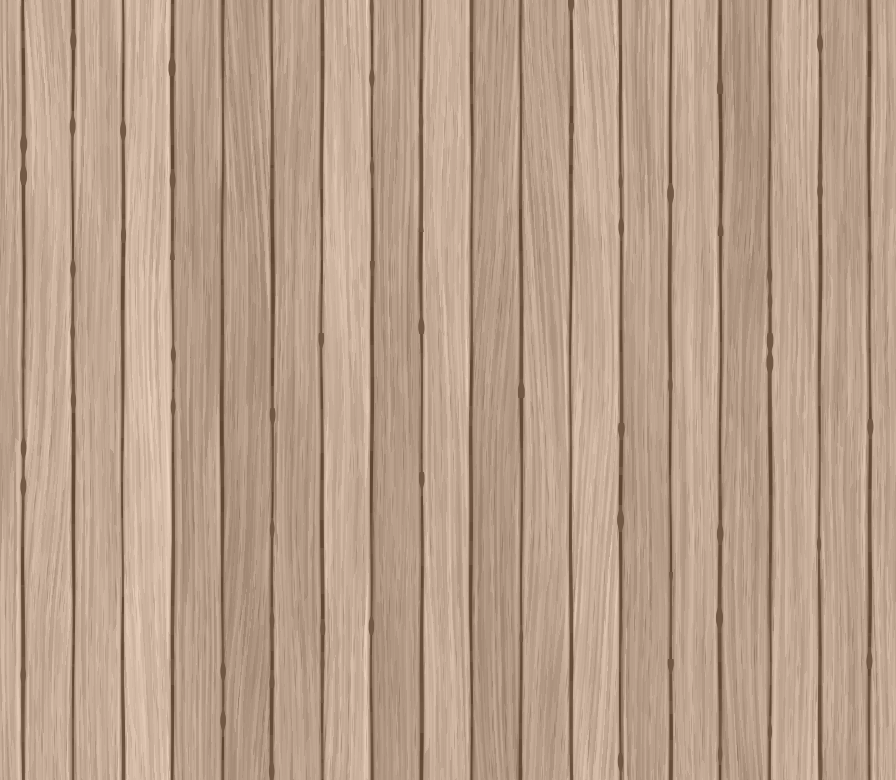
This texture is drawn by a Shadertoy shader. Its source:

```glsl
// Eighteen narrow upright wooden slats with worn, dark gaps between them.
// Each slat has its own tone; the grain is layered sines bent along the slat,
// and the fibres and pores are cellular noise stretched upwards.

const float SLATS = 18.0;

// Base tone of each slat, from the first full one at the left
const float slatTone[18] = float[18](
    0.775, 0.765, 0.815, 0.715, 0.695, 0.725, 0.785, 0.705, 0.775,
    0.700, 0.735, 0.780, 0.725, 0.755, 0.710, 0.765, 0.725, 0.755);

vec2 hash2(vec2 p) {
    vec3 q = fract(p.xyx * vec3(0.1031, 0.1030, 0.0973));
    q += dot(q, q.yzx + 33.33);
    return fract((q.xx + q.yz) * q.zy);
}

// Cellular noise: x = distance to the nearest point, y = random value there
vec2 cells(vec2 p) {
    vec2 base = floor(p), nearest = vec2(9.0, 0.0);
    for (int j = -1; j <= 1; j++)
    for (int i = -1; i <= 1; i++) {
        vec2 cell = base + vec2(i, j);
        vec2 point = hash2(cell);
        float d = length(cell + point - p);
        if (d < nearest.x) nearest = vec2(d, hash2(cell + 71.0).x);
    }
    return nearest;
}

void mainImage(out vec4 fragColor, in vec2 fragCoord) {
    vec2 p = fragCoord / iResolution.x;
    float pixel = SLATS / iResolution.x;

    // Slat number, position across it, and its random seed
    float s = p.x * SLATS - 0.47;
    float slat = mod(floor(s), SLATS);
    float across = fract(s);
    vec2 seed = hash2(vec2(slat + 3.0, 17.0));
    float tone = slatTone[int(slat)];

    // Grain lines: nearly straight on most slats, sweeping on a few
    float sweep = mix(0.03, 0.28, smoothstep(0.6, 0.9, seed.x));
    float v = across + sweep * sin(p.y * 5.0 + seed.y * 40.0)
            + 0.025 * sin(p.y * 17.0 + across * 3.0 + seed.x * 30.0);
    float grain = sin(v * 37.0 + seed.x * 20.0 + 1.5 * sin(v * 9.0))
                + 0.7 * sin(v * 59.0 + seed.y * 30.0)
                + 0.6 * sin(v * 88.0 + 2.0 * sin(v * 13.0 + seed.x * 9.0));
    tone += 0.018 * grain * (0.8 + 0.4 * sin(p.y * 7.0 + slat * 2.3));

    // Long fibres, short fibres and small dark pores
    vec2 fibre = cells(vec2(v * 15.0 + slat * 40.0, p.y * 5.0));
    vec2 fleck = cells(vec2(v * 22.0 + slat * 50.0 + 9.0, p.y * 24.0));
    tone += 0.085 * (fibre.y - 0.5) + 0.055 * (fleck.y - 0.5);
    tone -= 0.09 * step(0.86, fleck.y) * smoothstep(0.45, 0.1, fleck.x);

    // Broad weathering along the slat
    tone += 0.012 * sin(p.y * 6.0 + seed.x * 50.0)
          + 0.008 * sin(p.y * 15.0 + across * 4.0 + seed.y * 50.0);

    // Signed distance to the nearest gap, with a wandering edge
    float gap = floor(s + 0.5);
    float edge = s - gap + 0.010 * sin(p.y * 8.0 + gap * 2.7)
               + 0.006 * sin(p.y * 31.0 + gap * 5.1);
    vec2 chip = cells(vec2(gap * 13.0 + 0.5, p.y * 38.0));
    float halfWidth = 0.026 + 0.008 * sin(p.y * 11.0 + gap * 4.0)
                    + 0.035 * step(0.88, chip.y) * smoothstep(0.5, 0.1, chip.x);
    float side = abs(edge);

    // Rounded rims catch light, more strongly to the left of a gap
    float rim = smoothstep(0.04, 0.07, side) * smoothstep(0.16, 0.09, side);
    tone += rim * (edge < 0.0 ? 0.055 : 0.02);
    tone -= 0.10 * smoothstep(0.10, 0.02, side);
    float dark = 1.0 - smoothstep(halfWidth - 0.5 * pixel, halfWidth + 0.7 * pixel, side);
    tone = mix(tone, 0.36 + 0.08 * chip.y, dark * 0.95);

    // Warm brown at every tone
    vec3 wood = tone + vec3(0.0, -0.10, -0.18);
    fragColor = vec4(clamp(wood, 0.0, 1.0), 1.0);
}
```
